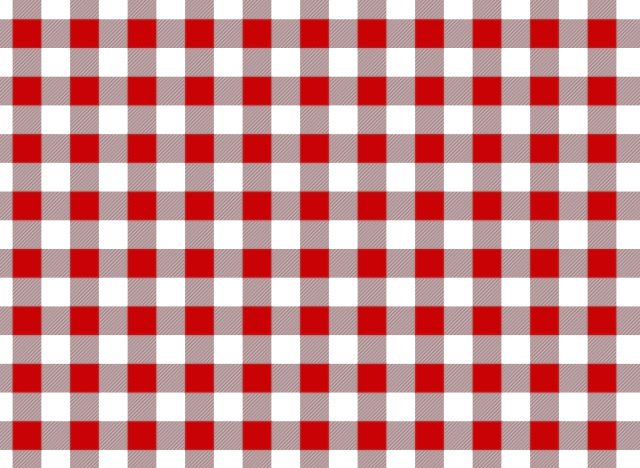
Reproduce this pattern procedurally as a Shadertoy shader.

```glsl
// Red and white gingham: two crossing sets of stripes, solid red where they
// overlap and a fine diagonal twill where only one stripe runs. Built from
// repeated stripe distances with a woven rim around each red check.

const float TAU = 6.2831853;

// Signed distance to stripes filling the first half of every unit repeat
vec2 stripeDistance(vec2 p) {
    return abs(fract(p + 0.25) - 0.5) - 0.25;
}

// Antialiased coverage of the region where distance is negative
vec2 coverage(vec2 d, vec2 pixel) {
    return clamp(0.5 - d / pixel, 0.0, 1.0);
}

// Diagonal threads, fading to their mean when finer than the pixels
float twill(vec2 p, vec2 pixel) {
    float threads = sin(TAU * 16.0 * (p.x + p.y));
    float beat = 0.7 + 0.3 * sin(TAU * (1.6 * p.x + 1.3 * p.y));
    float fade = 1.0 - smoothstep(0.3, 0.7, 16.0 * max(pixel.x, pixel.y));
    return threads * beat * fade;
}

void mainImage(out vec4 fragColor, in vec2 fragCoord) {
    // Repeats across and down, measured from the upper left
    vec2 repeats = vec2(11.13, 8.15);
    vec2 pixel = repeats / iResolution.xy;
    vec2 uv = fragCoord / iResolution.xy;
    vec2 p = (vec2(uv.x, 1.0 - uv.y) - vec2(0.0197, 0.0412)) * repeats;

    vec2 d = stripeDistance(p);
    vec2 stripe = coverage(d, pixel);
    float anyStripe = max(stripe.x, stripe.y);
    float weave = twill(p, pixel);

    // White ground and twill stripes
    vec3 twillColor = vec3(0.71, 0.61, 0.62) + weave * vec3(0.05, 0.08, 0.08);
    vec3 color = mix(vec3(1.0), twillColor, anyStripe);

    // Pale outer rim, dark inner rim, then the solid red check
    vec2 outer = coverage(d - 0.021, pixel);
    vec2 inner = coverage(d + 0.021, pixel);
    vec3 rimColor = mix(vec3(0.67, 0.09, 0.10), vec3(0.64, 0.18, 0.19), 0.4 + 0.4 * weave);
    color = mix(color, vec3(0.80, 0.51, 0.50), outer.x * outer.y * anyStripe);
    color = mix(color, rimColor, stripe.x * stripe.y);
    color = mix(color, vec3(0.79, 0.01, 0.02), inner.x * inner.y);

    fragColor = vec4(color, 1.0);
}
```
